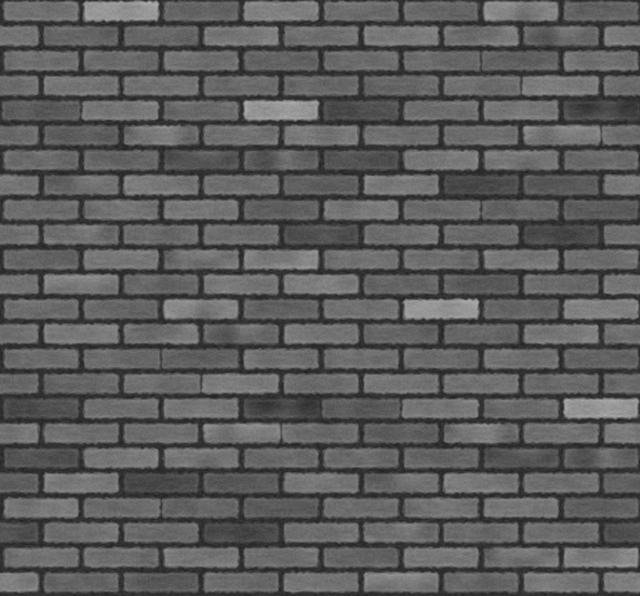
Give the GLSL for this texture, as a Shadertoy shader.

```glsl
// Grey brick wall in running bond: 24 courses of 8 slim bricks with dark, soft joints.
// Each brick is a rounded box whose tone, stains and grain come from a hash of its cell.
// The lower half repeats the upper half, moved sideways by half the wall.
#define COLUMNS 8.0
#define ROWS 24.0
#define BRICK_ASPECT 3.23      // cell width in course heights
#define JOINT 0.105            // half the joint width, in course heights
#define CORNER 0.13
#define SOFTNESS 0.075
#define MORTAR_TONE 0.185
#define BRICK_TONE 0.425
#define DARK_SHARE 0.15
#define LIGHT_SHARE 0.035
#define WORN_JOINTS 0.09

float hash(vec2 p) {
    vec3 q = fract(vec3(p.xyx) * 0.1031);
    q += dot(q, q.yzx + 33.33);
    return fract((q.x + q.y) * q.z);
}

float noise(vec2 p) {
    vec2 i = floor(p), f = fract(p);
    f = f * f * (3.0 - 2.0 * f);
    return mix(mix(hash(i), hash(i + vec2(1, 0)), f.x),
               mix(hash(i + vec2(0, 1)), hash(i + vec2(1, 1)), f.x), f.y);
}

float roundedBox(vec2 p, vec2 halfSize, float radius) {
    vec2 d = abs(p) - halfSize + radius;
    return length(max(d, 0.0)) + min(max(d.x, d.y), 0.0) - radius;
}

// Overall tone of one brick: mostly mid grey, some dark, a few pale
float brickTone(vec2 id) {
    float kind = hash(id + 17.3);
    float tone = BRICK_TONE + 0.11 * (hash(id + 5.7) - 0.5);
    if (kind < DARK_SHARE) tone -= 0.07 + 0.06 * hash(id + 41.9);
    if (kind > 1.0 - LIGHT_SHARE) tone += 0.13;
    return tone;
}

void mainImage(out vec4 fragColor, in vec2 fragCoord) {
    vec2 grid = fragCoord / iResolution.xy * vec2(COLUMNS, ROWS);
    grid -= vec2(0.015, 0.05);

    // Cell: alternate courses are shifted by half a brick
    float row = mod(floor(grid.y), ROWS);
    grid.x += 0.5 * (1.0 - mod(row, 2.0));
    vec2 id = vec2(floor(grid.x), row);
    if (row < 0.5 * ROWS) id += vec2(0.5 * COLUMNS, 0.5 * ROWS);
    id.x = mod(id.x, COLUMNS);
    vec2 local = (fract(grid) - 0.5) * vec2(BRICK_ASPECT, 1.0);
    vec2 seed = 19.0 + id * vec2(23.0, 13.0);

    // Brick outline with ragged edges; a few upright joints nearly close up
    vec2 halfSize = vec2(0.5 * BRICK_ASPECT, 0.5) - JOINT;
    vec2 jointId = vec2(mod(id.x + step(0.0, local.x), COLUMNS), id.y);
    if (hash(jointId + 71.1) < WORN_JOINTS) halfSize.x += 0.075;
    float dist = roundedBox(local, halfSize, CORNER);
    dist += 0.07 * (noise(local * 7.0 + seed) - 0.5);
    float soft = max(SOFTNESS, 0.7 * ROWS / iResolution.y);
    float brickMask = 1.0 - smoothstep(-soft, soft, dist);

    // Brick face: broad stains, streaks along the length, fine grain, paler rim
    float stain = noise(local * vec2(1.1, 0.9) + seed + 3.7) - 0.5;
    float streak = noise(local * vec2(2.5, 9.0) + seed * 1.7) - 0.5;
    float grain = noise(local * vec2(14.0, 17.0) + seed * 2.3) - 0.5;
    float rim = exp(-pow((dist + 0.09) / 0.06, 2.0));
    float stainDepth = mix(0.06, 0.2, step(0.82, hash(id + 29.4)));
    float face = brickTone(id) + stainDepth * stain + 0.045 * streak
               + 0.05 * grain + 0.035 * rim;

    // Mortar: dark and slightly mottled
    float mortar = MORTAR_TONE + 0.07 * (noise(local * 8.0 + seed + 7.1) - 0.5)
                 + 0.04 * grain;

    fragColor = vec4(vec3(mix(mortar, face, brickMask)), 1.0);
}
```
